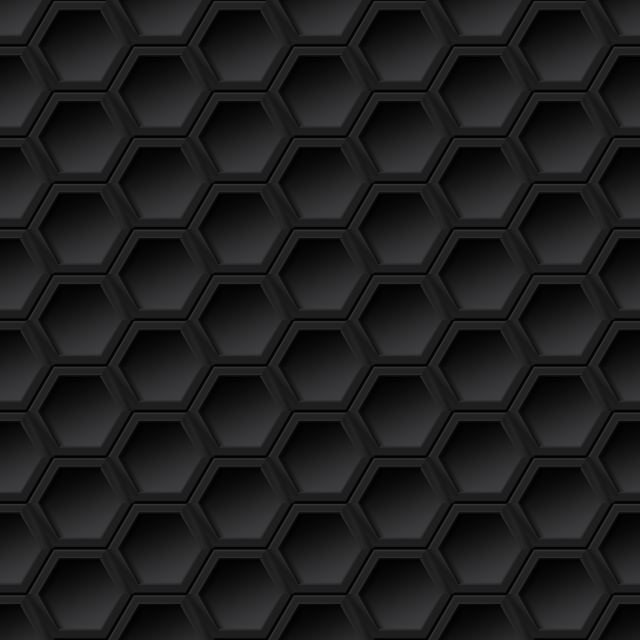
A Shadertoy shader for this pattern:

```glsl
// Dark honeycomb panel: bevelled hexagonal frames around softly shaded recesses.
#define COLUMNS 8.0        // hexagon columns across, must be even
#define ROWS 7.0           // hexagons down each column
#define HOLE_RADIUS 0.395  // centre to flat side, in row heights
#define LEDGE_WIDTH 0.016
#define GROOVE_WIDTH 0.017
#define FRAME_TONE 0.122
#define GROOVE_TONE 0.012
#define FLOOR_DARK 0.014
#define FLOOR_LIGHT 0.245
#define COOL_TINT vec3(0.99, 0.99, 1.03)

const float SQRT3 = 1.7320508;
const vec2 LIGHT_DIR = vec2(-0.5, 0.8660254);

// Offset from the nearest centre of a staggered grid of flat-topped hexagons.
vec2 hexCell(vec2 p) {
    vec2 period = vec2(SQRT3, 1.0);
    vec2 even = mod(p + 0.5 * period, period) - 0.5 * period;
    vec2 odd = mod(p, period) - 0.5 * period;
    return dot(even, even) < dot(odd, odd) ? even : odd;
}

// Distance to the centre measured along the facing side's normal.
float hexRadius(vec2 p) {
    p = abs(p);
    return max(p.y, dot(p, vec2(0.5 * SQRT3, 0.5)));
}

// Outward normal of the side nearest to p.
vec2 hexNormal(vec2 p) {
    vec2 slant = vec2(0.5 * SQRT3, 0.5);
    vec2 q = abs(p);
    vec2 n = q.y > dot(q, slant) ? vec2(0.0, 1.0) : slant;
    return n * vec2(p.x < 0.0 ? -1.0 : 1.0, p.y < 0.0 ? -1.0 : 1.0);
}

// Soft line of the given half width around zero.
float line(float x, float halfWidth, float soft) {
    return 1.0 - smoothstep(halfWidth - soft, halfWidth + soft, abs(x));
}

// Raised frame: grooves and highlights on lit sides, soft sheen on the others.
float frameTone(vec2 p, float inset, float lit, vec2 normal, float aa) {
    float facing = max(lit, 0.0);
    float away = max(-lit, 0.0);
    float neutral = 1.0 - facing - away;
    float tone = FRAME_TONE + 0.010 * facing - 0.004 * away;

    // Brushed sheen blends neighbouring frames across the unlit diagonals.
    float along = dot(p, vec2(-normal.y, normal.x));
    float side = sign(normal.x);
    float sheen = 0.022 * sin(side * inset * 38.0 + along * 7.0);
    float dip = 0.022 * exp(-inset * inset / 0.0012);
    tone += neutral * (sheen * smoothstep(0.0, 0.03, inset) - dip);

    // Outer bevel highlight and the dark joint beside it.
    tone += 0.090 * facing * line(inset - 0.019, 0.007, 0.007 + aa);
    float jointWidth = GROOVE_WIDTH * (0.5 * facing + away);
    float joint = 1.0 - smoothstep(jointWidth - aa, jointWidth + aa + 0.004, inset);
    tone = mix(tone, GROOVE_TONE, joint * (facing + away));

    // Slight lift where the frame turns into the recess.
    float rim = line(inset - (0.5 - HOLE_RADIUS) + 0.008, 0.006, 0.006 + aa);
    return tone + rim * (0.045 * facing + 0.030 * neutral);
}

// Recess floor: light gathers low, shadow falls from the upper left walls.
float floorTone(vec2 p) {
    float slope = dot(p, normalize(vec2(0.42, -1.0)));
    float tone = mix(FLOOR_DARK, FLOOR_LIGHT, smoothstep(-0.41, 0.47, slope));
    vec2 shadowShift = vec2(-0.045, 0.025);
    float shadowEdge = HOLE_RADIUS - hexRadius(p + shadowShift);
    return tone * mix(0.42, 1.0, smoothstep(-0.03, 0.06, shadowEdge));
}

void mainImage(out vec4 fragColor, in vec2 fragCoord) {
    vec2 uv = fragCoord / iResolution.xy;
    vec2 p = hexCell(uv * vec2(COLUMNS * 0.5 * SQRT3, ROWS));
    float aa = 0.6 * ROWS / iResolution.y;

    float radius = hexRadius(p);
    vec2 normal = hexNormal(p);
    float lit = clamp(dot(normal, LIGHT_DIR) * 2.0 / SQRT3, -1.0, 1.0);

    // Layer the floor, its thin ledge and the frame.
    float tone = floorTone(p);
    float neutral = 1.0 - abs(lit);
    float ledge = 0.112 - 0.072 * lit + 0.050 * neutral * sign(normal.x);
    float ledgeStart = HOLE_RADIUS - LEDGE_WIDTH;
    tone = mix(tone, ledge, smoothstep(ledgeStart - aa, ledgeStart + aa, radius));
    float frame = frameTone(p, 0.5 - radius, lit, normal, aa);
    tone = mix(tone, frame, smoothstep(HOLE_RADIUS - aa, HOLE_RADIUS + aa, radius));

    // Only the brighter tones turn slightly cool.
    vec3 colour = tone * mix(vec3(1.0), COOL_TINT, smoothstep(0.10, 0.20, tone));
    fragColor = vec4(colour, 1.0);
}
```
